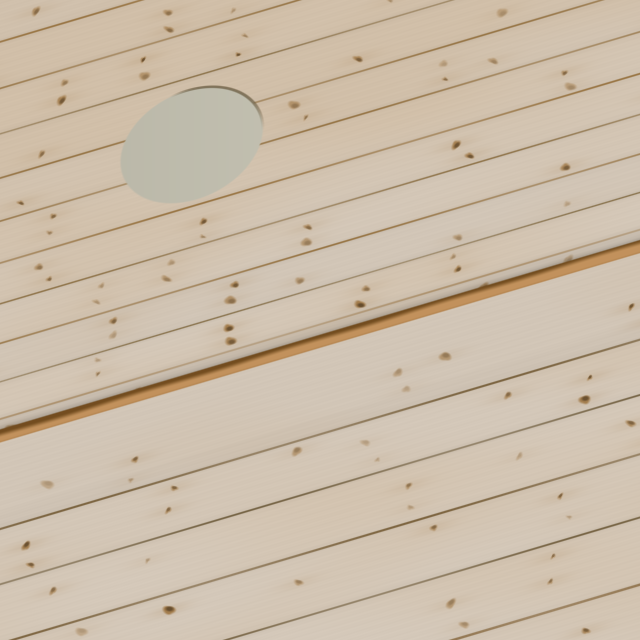
Reproduce this texture procedurally as a Shadertoy shader.

```glsl
// Pale pine cladding in two slanted planes that meet at an orange trim, with a grey oval plate.
// Board seams follow a quadratic spacing on each side of the trim; knots are hashed
// into cells along every board, and grain and warm blotches are layered sines.

const float SLOPE = 0.296;            // rise of boards and trim
const float TRIM_LEFT = 0.323;        // trim height at the left edge
const vec2 TRIM_SPAN = vec2(-0.006, 0.0145); // top and bottom, measured downward
const vec3 UPPER = vec3(0.0221, 0.0573, 0.00091); // first seam, spacing, growth
const vec3 LOWER = vec3(0.1497, 0.0833, 0.0031);
const float KNOT_CELL = 0.19;         // length of board per knot group
const float KNOT_CHANCE = 0.8;
const float PAIR_CHANCE = 0.5;
const vec2 PLATE_CENTER = vec2(0.2995, 0.7734);
const vec2 PLATE_RADII = vec2(0.118, 0.082);
const float PLATE_TILT = 0.484;

const vec3 PALE = vec3(0.827, 0.780, 0.722);
const vec3 WARM = vec3(0.818, 0.748, 0.660);
const vec3 SEAM_OLIVE = vec3(0.52, 0.45, 0.32);
const vec3 SEAM_GOLD = vec3(0.60, 0.45, 0.25);
const vec3 KNOT_TAN = vec3(0.64, 0.49, 0.30);
const vec3 KNOT_CORE = vec3(0.36, 0.27, 0.16);
const vec3 TRIM_DARK = vec3(0.45, 0.30, 0.12);
const vec3 TRIM_ORANGE = vec3(0.76, 0.57, 0.36);
const vec3 PLATE = vec3(0.745, 0.735, 0.675);

float hash(vec2 p) {
    vec3 q = fract(p.xyx * vec3(0.1031, 0.1030, 0.0973));
    q += dot(q, q.yzx + 33.33);
    return fract((q.x + q.y) * q.z);
}

// Seam distance from the trim for board number n, and its inverse
float seamAt(vec3 s, float n) { return s.x + n * (s.y + n * s.z); }
float boardAt(vec3 s, float d) {
    return (sqrt(max(s.y * s.y + 4.0 * s.z * (d - s.x), 0.0)) - s.y) / (2.0 * s.z);
}

float blotch(vec2 q) {
    return 0.5 + 0.25 * (sin(q.x * 7.0 + 2.0 * sin(q.y * 9.0)) + sin(q.y * 13.0 - q.x * 4.0 + 1.5));
}

// Knots of one board: tan oval, dark off-centre core and a soft streak along the grain
vec3 addKnots(vec3 col, float along, float d, vec3 spacing, float id, float side, float px) {
    float cell = floor(along / KNOT_CELL);
    for (int j = -1; j <= 1; j++) {
        vec2 key = vec2(cell + float(j) + 40.0, id + 7.0 + side * 31.0);
        if (hash(key) > KNOT_CHANCE) continue;
        float x = (cell + float(j) + 0.15 + 0.7 * hash(key + 3.7)) * KNOT_CELL;
        float v = 0.17 + 0.3 * hash(key + 8.1);
        for (int k = 0; k < 2; k++) {
            vec2 seed = key + 17.3 * float(k + 1);
            if (k == 1) {
                if (hash(seed + 2.2) > PAIR_CHANCE) break;
                x += 0.04 * (hash(seed) - 0.5);
                v += 0.37;
            }
            float size = mix(0.0028, 0.0078, pow(hash(seed + 5.5), 1.6));
            float strength = mix(0.35, 1.0, hash(seed + 9.4));
            vec2 q = vec2(along - x, (d - seamAt(spacing, id + v)) * 0.959);
            float streak = exp(-dot(q * q, vec2(900.0, 16000.0)));
            col = mix(col, KNOT_TAN, 0.16 * strength * streak);
            q.y += q.x * (hash(seed + 1.9) - 0.5);
            float r = length(q * vec2(0.85, 1.2)) + 0.0007 * sin(3.0 * atan(q.y, q.x) + x * 90.0);
            float soft = px + 0.0012;
            col = mix(col, KNOT_TAN, strength * (1.0 - smoothstep(size - soft, size + soft, r)));
            float core = length((q - vec2(0.2, -0.25) * size) * vec2(0.8, 1.2));
            col = mix(col, KNOT_CORE, strength * strength * 0.85
                * (1.0 - smoothstep(size * 0.25, size * 0.7 + px, core)));
        }
    }
    return col;
}

void mainImage(out vec4 fragColor, in vec2 fragCoord) {
    vec2 p = fragCoord / iResolution.xy;
    float px = 1.0 / iResolution.y;
    float h = p.y - TRIM_LEFT - SLOPE * p.x;
    float along = dot(p, vec2(0.959, 0.284));
    float side = step(0.0, h);
    float d = abs(h);
    vec3 spacing = mix(LOWER, UPPER, side);
    float n = boardAt(spacing, d);
    float id = max(floor(n), -1.0);

    // Wood tone, blotches and fine grain
    float tone = hash(vec2(id + 11.0, side * 5.0 + 2.0));
    float warmth = 0.6 * blotch(vec2(along * 1.3 + tone * 9.0, d * 2.0)) + 0.35 * tone - 0.32;
    warmth += side * 0.9 * smoothstep(0.1, 0.5, d);
    vec3 col = mix(PALE, WARM, clamp(warmth, 0.0, 1.0)) + 0.012 * (tone - 0.5);
    float wave = 2.0 * sin(along * 8.0 + id * 2.0) + sin(along * 21.0 + d * 60.0);
    col += 0.004 * sin(d * 620.0 + wave) + 0.003 * sin(d * 1370.0 - wave * 1.7);
    col -= (1.0 - side) * 0.012 * smoothstep(0.118, 0.128, d) * step(n, 0.0);
    col = addKnots(col, along, d, spacing, id, side, px);

    // Seams, each with its own width, hue and fading
    float k = max(floor(n + 0.5), 0.0);
    float kind = hash(vec2(k + 3.0, side * 13.0 + 4.0));
    float fade = 0.82 + 0.18 * sin(along * 9.0 + k * 4.0);
    float halfWidth = mix(0.0015, 0.0011, side) * mix(0.8, 1.2, kind);
    float gap = abs(d - seamAt(spacing, k)) * 0.959;
    vec3 seamColor = mix(SEAM_OLIVE, SEAM_GOLD, kind) * mix(0.88, 1.03, side);
    float first = side * step(k, 0.5);
    col *= 1.0 - 0.05 * exp(-gap * 260.0);
    col = mix(col, seamColor, fade * (1.0 - 0.45 * first)
        * (1.0 - smoothstep(halfWidth - px * 0.7, halfWidth + px * 0.9, gap)));

    // Trim: shadowed upper half, lit lower half, soft shade above
    col *= 1.0 - 0.2 * side * exp(-max(d + TRIM_SPAN.x, 0.0) * 150.0);
    float t = (-h - TRIM_SPAN.x) / (TRIM_SPAN.y - TRIM_SPAN.x);
    float lit = smoothstep(0.15, 0.62, t + 0.2 * p.x - 0.06 + 0.04 * sin(along * 25.0));
    vec3 trim = mix(TRIM_DARK, TRIM_ORANGE, lit) - 0.05 * smoothstep(0.8, 1.0, t);
    float edge = max(TRIM_SPAN.x + h, -h - TRIM_SPAN.y);
    edge = max(TRIM_SPAN.x - (-h), -h - TRIM_SPAN.y);
    col = mix(col, trim, 1.0 - smoothstep(-px, px, edge));

    // Oval plate with a thin dark rim along its top
    vec2 q = p - PLATE_CENTER;
    float c = cos(PLATE_TILT), s = sin(PLATE_TILT);
    vec2 e = vec2(c * q.x + s * q.y, c * q.y - s * q.x) / PLATE_RADII;
    float rim = (length(e) - 1.0) * PLATE_RADII.y;
    col = mix(col, PLATE + 0.012 * q.x / PLATE_RADII.x, 1.0 - smoothstep(-px, px, rim));
    float top = smoothstep(0.6, 0.95, dot(normalize(q + 1e-5), vec2(0.45, 0.89)));
    col = mix(col, SEAM_OLIVE * 0.8, 0.75 * top * (1.0 - smoothstep(0.0006, 0.0006 + 1.5 * px, abs(rim))));

    fragColor = vec4(col, 1.0);
}
```
